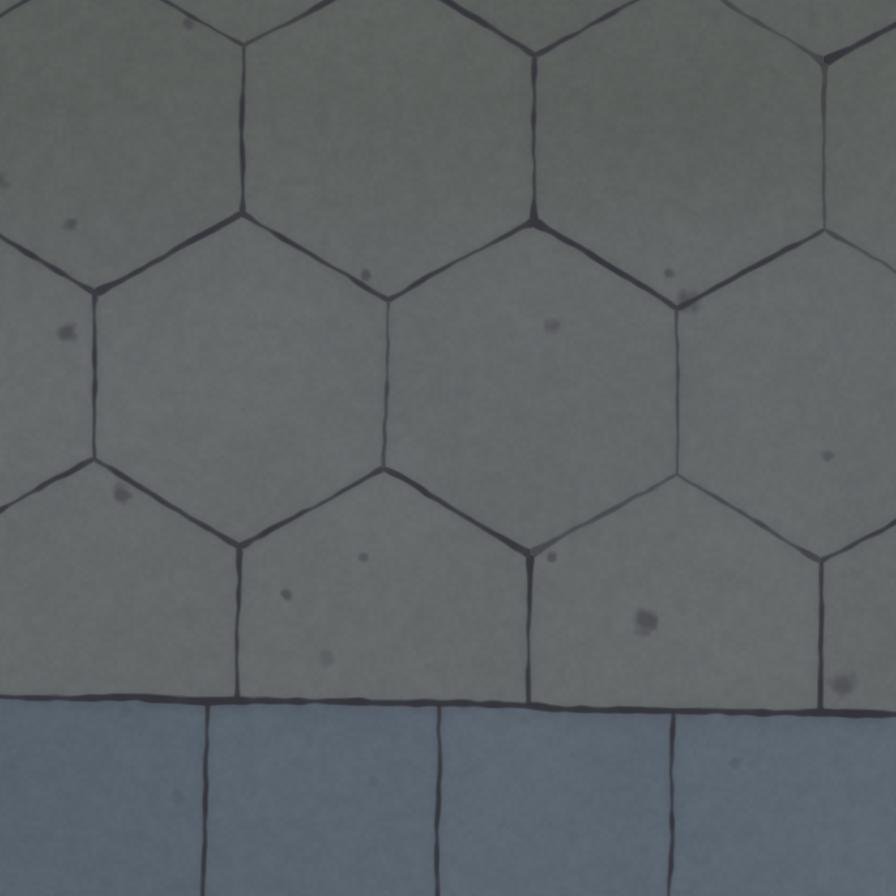
A Shadertoy shader for this texture:

```glsl
// Worn paving: a field of grey hexagonal tiles above a row of bluish square slabs.
// Both grids come from folded lattice distances with noise-worn joints, split by
// a thick dark seam; hashed stains and fine grain are laid over the stone.

#define HEX_PITCH 0.325
#define HEX_CENTER vec2(0.268, 0.576)
#define SLAB_PITCH 0.2607
#define SLAB_START 0.2305
#define JOINT_HALF 0.0024
#define SEAM_HALF 0.0042
#define STAIN_CELLS 6.0
#define STONE_WARM vec3(0.358, 0.374, 0.364)
#define STONE_GREY vec3(0.390, 0.405, 0.411)
#define SLAB_BLUE vec3(0.350, 0.390, 0.430)
#define JOINT_DARK vec3(0.200, 0.200, 0.225)
#define STAIN_DARK vec3(0.250, 0.245, 0.265)

float hash(vec2 p) {
    vec3 h = fract(vec3(p.xyx) * 0.1031);
    h += dot(h, h.yzx + 33.33);
    return fract((h.x + h.y) * h.z);
}

float noise(vec2 p) {
    vec2 i = floor(p), f = fract(p);
    f = f * f * (3.0 - 2.0 * f);
    return mix(mix(hash(i), hash(i + vec2(1, 0)), f.x),
               mix(hash(i + vec2(0, 1)), hash(i + vec2(1, 1)), f.x), f.y);
}

// Soft dark line with a faint halo of dirt
float jointMask(float d, float halfWidth, float px) {
    float feather = 0.0016 + 0.6 * px;
    float core = 1.0 - smoothstep(halfWidth - feather, halfWidth + feather, d);
    return max(core, 0.25 * exp(-d / 0.004));
}

// Hexagonal joints: x = mask, y = random value of the tile
vec2 hexTiles(vec2 uv, float wear, float px) {
    // Slight tilt of the lattice
    vec2 p = uv - HEX_CENTER;
    p.y += 0.027 * p.x;
    p.x -= 0.010 * p.y;
    p *= vec2(1.0, 1.01) / HEX_PITCH;

    // Nearest centre of two interleaved rectangular lattices
    vec2 s = vec2(1.0, 1.73205);
    vec2 a = p - s * floor(p / s + 0.5);
    vec2 b = p - s * (floor(p / s) + 0.5);
    vec2 g = dot(a, a) < dot(b, b) ? a : b;
    vec2 id = p - g;

    // Distance to the nearest edge and nearest corner
    vec2 q = abs(g), slant = vec2(0.5, 0.86603);
    bool upright = q.x > dot(q, slant);
    vec2 normal = upright ? vec2(1.0, 0.0) : slant;
    float d = (0.5 - dot(q, normal)) * HEX_PITCH;
    float corner = min(length(q - vec2(0.5, 0.28868)), length(q - vec2(0.0, 0.57735)));

    // Each edge has its own strength, shared by both neighbours
    vec2 middle = id + 0.5 * normal * sign(g);
    float edgeRand = hash(floor(middle * vec2(4.0, 2.3094) + 0.5) + 31.0);
    float halfWidth = JOINT_HALF * (0.6 + 0.8 * wear);
    halfWidth *= upright ? 0.9 : 1.1;
    halfWidth += 0.0028 * wear * (1.0 - smoothstep(0.0, 0.09, corner));
    float strength = mix(0.6, 0.95, smoothstep(0.0, 0.5, edgeRand)) * mix(0.75, 1.0, wear);
    float tileRand = hash(floor(id * vec2(2.0, 1.1547) + 0.5) + 7.0);
    return vec2(jointMask(d, halfWidth, px) * strength, tileRand);
}

// Upright joints of the slab row: x = mask, y = random value of the slab
vec2 slabs(vec2 uv, float wear, float px) {
    float t = (uv.x - 0.02 * (uv.y - 0.21) - SLAB_START) / SLAB_PITCH;
    float d = abs(fract(t + 0.5) - 0.5) * SLAB_PITCH;
    float mask = jointMask(d, JOINT_HALF * (0.65 + 0.6 * wear), px);
    return vec2(mask * mix(0.7, 0.95, wear), hash(vec2(floor(t) + 11.0, 3.0)));
}

// Scattered round stains with ragged rims
float stains(vec2 uv) {
    vec2 p = uv * STAIN_CELLS, cell = floor(p);
    float ragged = 0.6 * (noise(uv * 130.0) - 0.5);
    float sum = 0.0;
    for (int j = -1; j <= 1; j++)
    for (int i = -1; i <= 1; i++) {
        vec2 c = cell + vec2(i, j);
        vec2 spot = c + vec2(hash(c + 17.0), hash(c + 53.0));
        float radius = mix(0.035, 0.09, pow(hash(c + 71.0), 2.0));
        float present = step(0.45, hash(c + 97.0));
        float r = length(p - spot) / radius + ragged;
        sum += present * mix(0.3, 0.8, hash(c + 29.0)) * (1.0 - smoothstep(0.3, 1.4, r));
    }
    return min(sum, 1.0);
}

void mainImage(out vec4 fragColor, in vec2 fragCoord) {
    vec2 uv = fragCoord / iResolution.xy;
    float px = 1.0 / min(iResolution.x, iResolution.y);
    float wear = 0.55 * noise(uv * 17.0) + 0.45 * noise(uv * 60.0 + 9.0);
    wear = smoothstep(0.15, 0.85, wear);

    // Joints wander a little
    vec2 wobble = vec2(noise(uv * 14.0 + 3.0), noise(uv * 14.0 + 40.0)) - 0.5;
    wobble += 0.4 * (vec2(noise(uv * 65.0 + 5.0), noise(uv * 65.0 + 60.0)) - 0.5);
    vec2 w = uv + 0.004 * wobble;
    float side = w.y - (0.224 - 0.022 * w.x);

    // Stone colours
    vec2 hex = hexTiles(w, wear, px), slab = slabs(w, wear, px);
    vec3 hexStone = mix(STONE_GREY, STONE_WARM, smoothstep(0.62, 0.90, uv.y));
    hexStone += 0.008 * (hex.y - 0.5);
    vec3 slabStone = SLAB_BLUE + 0.012 * (slab.y - 0.5) + 0.016 * (uv.x - 0.5);
    float above = smoothstep(-px, px, side);
    vec3 color = mix(slabStone, hexStone, above);

    // Clouding, grain and stains
    color += 0.012 * (noise(uv * 7.0 + 21.0) - 0.5);
    color += 0.014 * (noise(uv * 75.0) - 0.5) + 0.016 * (noise(uv * 210.0) - 0.5);
    color = mix(color, STAIN_DARK, 0.8 * stains(uv) * mix(0.4, 1.0, above));

    // Joints, then the seam with a smudge along its lower side
    color = mix(color, JOINT_DARK, mix(slab.x, hex.x, above));
    float seam = jointMask(abs(side), SEAM_HALF * (0.5 + 0.7 * wear), px);
    float smudge = 0.45 * wear * (1.0 - above) * exp(-abs(side) / 0.008);
    color = mix(color, JOINT_DARK, max(seam * mix(0.85, 1.0, wear), smudge));

    fragColor = vec4(color, 1.0);
}
```
